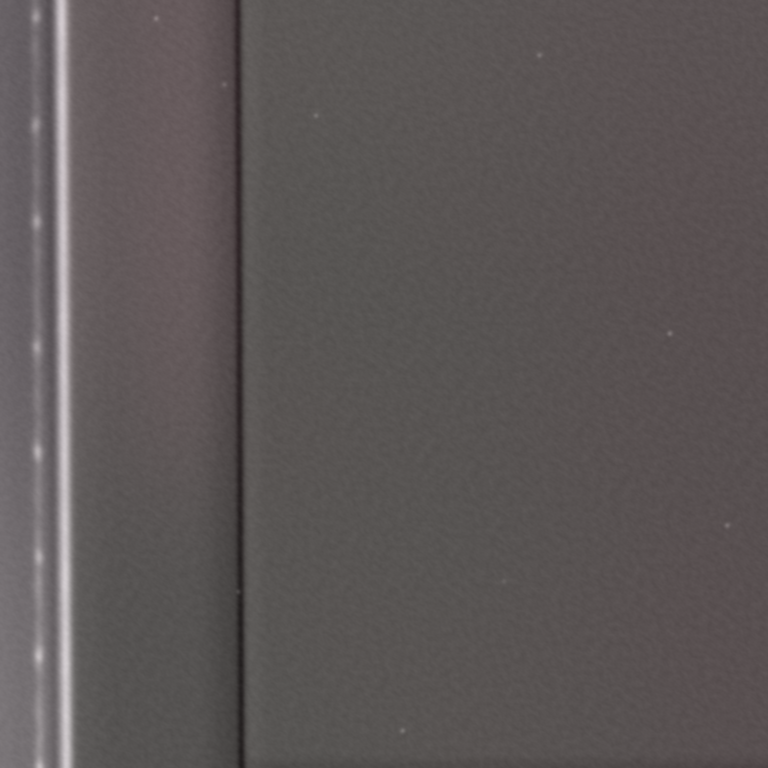
Write a WebGL 1 fragment shader that draws this texture.

```glsl
precision highp float;

// A dark satin panel with a rounded trim on its left side: a scuffed edge,
// a bright vertical highlight and a narrow groove, all leaning very slightly.
// Soft profiles shape the trim; gradient noise gives grain, wear and tint.

uniform vec2 u_resolution;

float hash(vec2 p) {
  vec3 q = fract(vec3(p.xyx) * 0.1031);
  q += dot(q, q.yzx + 33.33);
  return fract((q.x + q.y) * q.z);
}

vec2 gradientAt(vec2 cell) {
  float angle = 6.2832 * hash(cell);
  return vec2(cos(angle), sin(angle));
}

float gradientNoise(vec2 p) {
  vec2 i = floor(p);
  vec2 f = fract(p);
  vec2 u = f * f * f * (f * (f * 6.0 - 15.0) + 10.0);
  vec2 e = vec2(1.0, 0.0);
  float a = dot(gradientAt(i), f);
  float b = dot(gradientAt(i + e.xy), f - e.xy);
  float c = dot(gradientAt(i + e.yx), f - e.yx);
  float d = dot(gradientAt(i + e.xx), f - e.xx);
  return mix(mix(a, b, u.x), mix(c, d, u.x), u.y);
}

// Soft ridge of the given half width
float ridge(float offset, float width) {
  float t = offset / width;
  return exp(-t * t);
}

// Fine grain, stretched along a falling diagonal
float grain(vec2 p) {
  vec2 q = vec2(p.x * 0.82 - p.y * 0.57, p.x * 0.57 + p.y * 0.82);
  float sum = 0.0;
  float amplitude = 1.0;
  vec2 scale = vec2(85.0, 130.0);
  for (int i = 0; i < 3; i++) {
    sum += amplitude * gradientNoise(q * scale + float(i) * 17.0);
    amplitude *= 0.65;
    scale *= 1.8;
  }
  return sum;
}

// Sparse dust, at most one speck in each grid cell
float dust(vec2 p, float cells, float density) {
  vec2 q = p * cells;
  vec2 cell = floor(q);
  vec2 center = 0.2 + 0.6 * vec2(hash(cell + 7.1), hash(cell + 19.7));
  float present = step(hash(cell + 3.3), density);
  float strength = mix(0.3, 1.0, hash(cell + 41.0));
  return present * strength * ridge(length(fract(q) - center) / cells, 0.0035);
}

// Worn edge: broken streaks with a brighter chip in each interval
float wear(float x, float y, float edge) {
  float wobble = 0.002 * gradientNoise(vec2(y * 32.0, 4.0));
  float streak = 0.5 + 0.7 * gradientNoise(vec2(y * 23.0, 9.0));
  float interval = y * 7.2 + 0.45;
  float chipY = 0.5 + 0.2 * (hash(vec2(floor(interval), 5.0)) - 0.5);
  float chip = ridge(fract(interval) - chipY, 0.07);
  float line = ridge(x - edge - wobble, 0.0065);
  return line * (0.13 * streak + 0.17 * chip + 0.06 * (1.0 - y));
}

vec3 outerStrip(vec2 p) {
  vec3 color = mix(vec3(0.46, 0.44, 0.45), vec3(0.39, 0.365, 0.38), smoothstep(0.0, 0.75, p.y));
  return color + 0.02 * smoothstep(0.03, 0.0, p.x);
}

vec3 trimBand(vec2 p, float highlight, float groove) {
  float across = clamp((p.x - highlight) / (groove - highlight), 0.0, 1.0);
  vec3 color = mix(vec3(0.335, 0.325, 0.32), vec3(0.385, 0.35, 0.355), smoothstep(0.15, 0.75, p.y));
  color += vec3(0.018, 0.006, 0.008) * ridge(across - 0.65, 0.28) * smoothstep(0.25, 0.5, p.y);
  color += 0.035 * (1.0 - smoothstep(0.0, 0.3, across));
  return color - 0.06 * smoothstep(0.72, 1.0, across);
}

vec3 mainPanel(vec2 p, float groove) {
  float warm = smoothstep(0.45, 1.0, p.x + 0.12 * (p.y - 0.5));
  vec3 color = mix(vec3(0.345, 0.332, 0.325), vec3(0.345, 0.312, 0.315), warm);
  color += 0.012 * smoothstep(0.6, 1.0, p.y);
  color += vec3(0.008, -0.002, 0.0) * gradientNoise(p * 4.0 + 2.0);
  color += 0.022 * ridge(p.x - groove - 0.014, 0.014);
  return color - 0.035 * smoothstep(0.02, 0.0, p.y);
}

void main() {
  vec2 p = gl_FragCoord.xy / u_resolution;
  float lean = 1.0 - p.y;
  float edge = 0.046 + 0.006 * lean;
  float highlight = 0.080 + 0.007 * lean;
  float groove = 0.310 + 0.005 * lean;

  // Three broad surfaces
  vec3 color = mix(outerStrip(p), trimBand(p, highlight, groove), smoothstep(-0.004, 0.012, p.x - highlight));
  color = mix(color, mainPanel(p, groove), smoothstep(-0.003, 0.006, p.x - groove));

  // Trim edges: wear, shaded crease, highlight and groove
  color += wear(p.x, p.y, edge) * vec3(1.0, 0.99, 0.98);
  color -= 0.055 * ridge(p.x - mix(edge, highlight, 0.55), 0.006);
  float shine = 0.36 + 0.05 * p.y + 0.05 * gradientNoise(vec2(p.y * 18.0, 2.0));
  color += shine * ridge(p.x - highlight, 0.0085) * vec3(1.0, 0.99, 1.0);
  color -= vec3(0.145, 0.15, 0.145) * ridge(p.x - groove, 0.0055);

  // Surface grain and dust
  color += 0.022 * grain(p);
  color += 0.17 * dust(p, 11.0, 0.13) * smoothstep(0.09, 0.13, p.x);
  gl_FragColor = vec4(clamp(color, 0.0, 1.0), 1.0);
}
```
